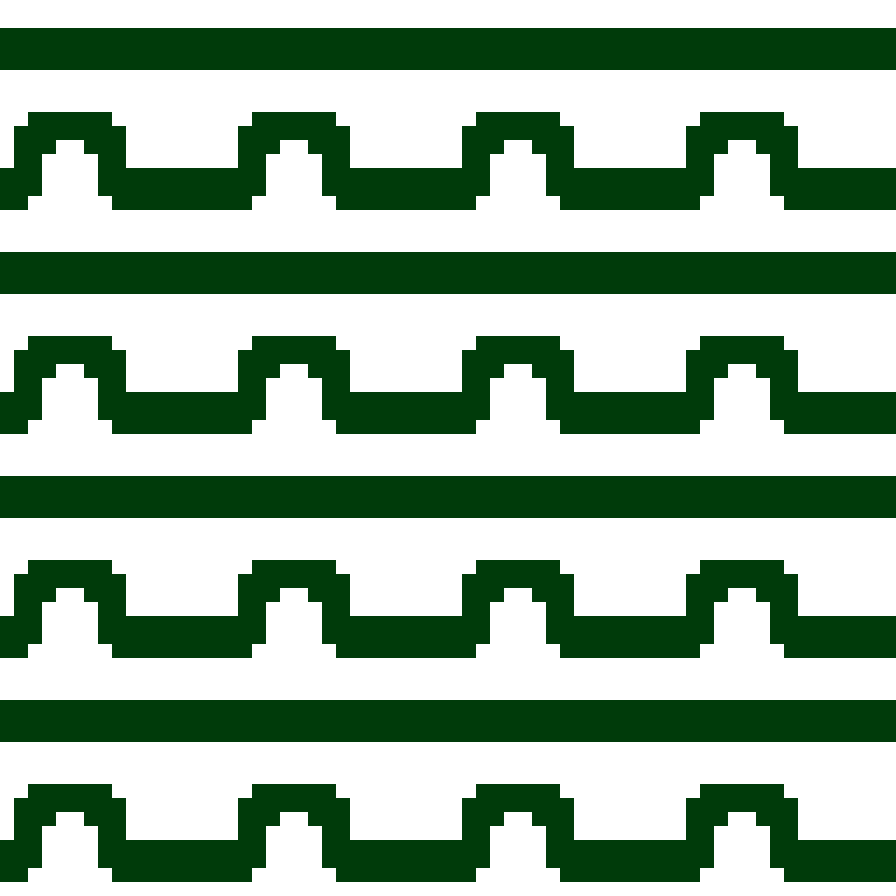
Reproduce this pattern procedurally as a WebGL 1 fragment shader.

```glsl
precision highp float;

// Rows of stepped arches joined by a thick line, with a straight bar above each row.
// One tile is a 16 by 16 grid of square cells; the arch is a union of boxes
// minus a stepped opening, mirrored about its axis and repeated 4 by 4 times.

uniform vec2 u_resolution;

const float REPEATS = 4.0;
const float CELLS = 16.0;
const float ARCH_AXIS = 5.0;
const vec3 PAPER = vec3(1.0);
const vec3 GREEN = vec3(0.0, 0.23, 0.04);

// Signed distance to a horizontal band between two heights.
float band(float y, float low, float high) {
    return abs(y - 0.5 * (low + high)) - 0.5 * (high - low);
}

// Square-cornered distance to a box centred on the mirror axis.
float block(vec2 p, float halfWidth, float low, float high) {
    return max(p.x - halfWidth, band(p.y, low, high));
}

// p.x is the distance from the arch axis, p.y the height in the tile.
float archLine(vec2 p) {
    float outer = min(block(p, 4.0, 1.0, 7.0), block(p, 3.0, 1.0, 8.0));
    float solid = min(band(p.y, 1.0, 4.0), outer);

    // Opening narrows in steps towards the crown.
    float opening = block(p, 3.0, -1.0, 2.0);
    opening = min(opening, block(p, 2.0, -1.0, 5.0));
    opening = min(opening, block(p, 1.0, -1.0, 6.0));
    return max(solid, -opening);
}

// Coverage of a shape over one pixel, in cell units.
float coverage(float dist, float pixel) {
    return clamp(0.5 - dist / pixel, 0.0, 1.0);
}

void main() {
    vec2 uv = gl_FragCoord.xy / u_resolution;
    vec2 cell = fract(uv * REPEATS) * CELLS;
    float pixel = REPEATS * CELLS / min(u_resolution.x, u_resolution.y);

    vec2 mirrored = vec2(abs(cell.x - ARCH_AXIS), cell.y);
    float shape = min(archLine(mirrored), band(cell.y, 11.0, 14.0));

    gl_FragColor = vec4(mix(PAPER, GREEN, coverage(shape, pixel)), 1.0);
}
```
